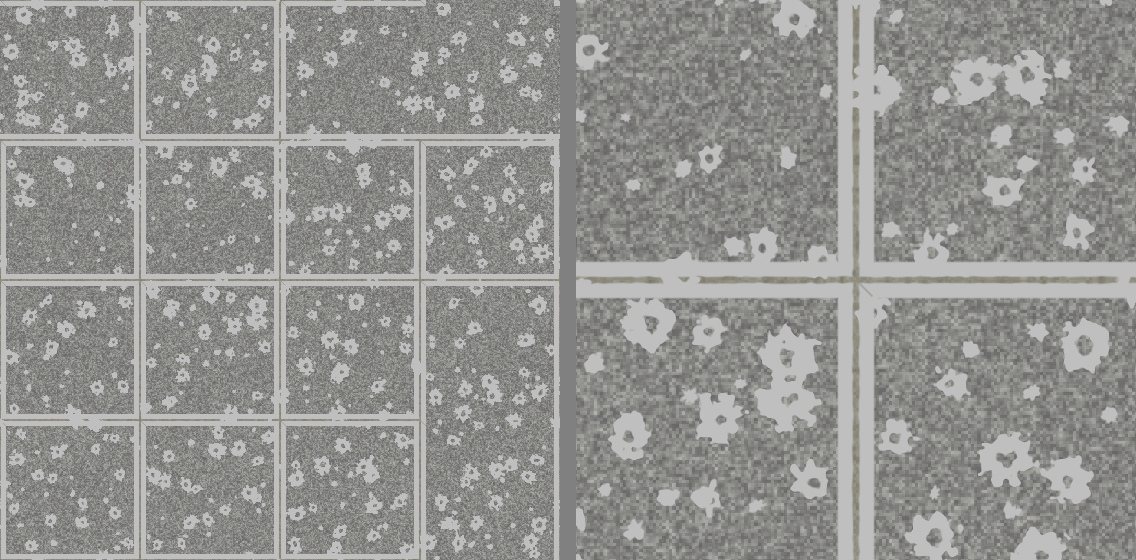
Left, the full canvas; right, a detail of the centre.
A three.js fragment shader for this texture:

```glsl
varying vec2 vUv;

const float TILES = 4.0;           // panels across and down
const float FRAME_HALF = 0.0432;   // in panel widths
const float GROOVE_HALF = 0.0075;
const float MITRE_HALF = 0.003;
const float SOFT = 0.0008;         // edge softness, in canvas widths
const float GRAIN = 512.0;         // speckles across the canvas
const float LARGE_GRID = 20.0;
const float SMALL_GRID = 28.0;
const float LARGE_CHANCE = 0.62;
const float SMALL_CHANCE = 0.42;
const vec2 LARGE_RADIUS = vec2(0.0085, 0.0165);
const vec2 SMALL_RADIUS = vec2(0.003, 0.0065);
const float HOLE = 0.3;            // share of the spot radius
const float NO_HOLE = -1.0;
const vec3 GROUND_DARK = vec3(0.405, 0.4, 0.4);
const vec3 GROUND_LIGHT = vec3(0.7, 0.705, 0.68);
const vec3 PALE = vec3(0.75);
const vec3 GROOVE = vec3(0.53, 0.52, 0.46);

float hash(vec2 p) {
  vec3 q = fract(p.xyx * 0.1031);
  q += dot(q, q.yzx + 33.33);
  return fract((q.x + q.y) * q.z);
}

float noise(vec2 p) {
  vec2 i = floor(p), f = fract(p);
  f = f * f * (3.0 - 2.0 * f);
  return mix(mix(hash(i), hash(i + vec2(1.0, 0.0)), f.x),
             mix(hash(i + vec2(0.0, 1.0)), hash(i + 1.0), f.x), f.y);
}

// Distance to the joints running along one axis; some are left open
// in the last row or column so that panels merge.
float jointDistance(float across, float along, float openLine) {
  float line = floor(across + 0.5);
  float wrapped = mod(line, TILES);
  float nearest = 1.0;
  for (int i = -1; i <= 1; i++) {
    float segment = floor(along) + float(i);
    bool isOpen = mod(segment, TILES) == TILES - 1.0
               && (wrapped == 0.0 || wrapped == openLine);
    float d = max(abs(across - line), abs(along - segment - 0.5) - 0.5);
    if (!isOpen) nearest = min(nearest, d);
  }
  return nearest;
}

// Scattered ragged spots, optionally hollow
float spots(vec2 uv, float grid, float chance, vec2 radii, float hole, float seed) {
  float ragged = 0.65 * (noise(uv * 190.0 + seed) - 0.5)
               + 0.35 * (noise(uv * 370.0 + seed) - 0.5);
  vec2 cell = floor(uv * grid);
  float cover = 0.0;
  for (int y = -1; y <= 1; y++) {
    for (int x = -1; x <= 1; x++) {
      vec2 id = cell + vec2(float(x), float(y));
      vec2 key = mod(id, grid) + seed;
      float cluster = 0.5 + noise(key * 0.35);
      if (hash(key + 91.7) > chance * cluster) continue;

      vec2 center = id + vec2(hash(key + 13.1), hash(key + 47.3));
      vec2 p = uv - center / grid;
      float turn = 6.2832 * hash(key + 71.9);
      p = mat2(cos(turn), -sin(turn), sin(turn), cos(turn)) * p;
      p.y *= 1.0 + 0.4 * hash(key + 29.5);

      float radius = mix(radii.x, radii.y, hash(key + 63.2));
      float soft = SOFT / radius;
      float lobes = 0.1 * cos(7.0 * atan(p.y, p.x + 0.00001) + turn);
      float rim = length(p) / radius + ragged + lobes;
      float core = length(p / radius - vec2(0.08, 0.0)) + 0.5 * ragged;
      float spot = 1.0 - smoothstep(1.0 - soft, 1.0 + soft, rim);
      spot *= smoothstep(hole - soft, hole + soft, core);
      cover = max(cover, spot);
    }
  }
  return cover;
}

void main() {
  vec2 panel = vUv * TILES;
  float soft = SOFT * TILES;

  // Speckled ground
  float speckle = 0.5 * hash(floor(vUv * GRAIN)) + 0.5 * noise(vUv * GRAIN * 0.6 + 17.0);
  speckle += 0.06 * (noise(vUv * 9.0) - 0.5);
  vec3 color = mix(GROUND_DARK, GROUND_LIGHT, pow(clamp(speckle, 0.0, 1.0), 1.3));

  // Pale frames with a mitre in the upper left corner
  float joint = min(jointDistance(panel.x, panel.y, 3.0),
                    jointDistance(panel.y, panel.x, 1.0));
  vec2 corner = vec2(fract(panel.x), 1.0 - fract(panel.y));
  float mitre = 1.0 - smoothstep(0.0, MITRE_HALF + soft, abs(corner.x - corner.y));
  mitre *= 1.0 - step(FRAME_HALF, max(corner.x, corner.y));
  vec3 frame = mix(PALE, GROOVE, 0.5 * mitre);
  color = mix(color, frame, 1.0 - smoothstep(FRAME_HALF - soft, FRAME_HALF + soft, joint));

  // Dirty grooves
  float wear = noise(vUv * 260.0 + 5.0);
  float grooveWidth = GROOVE_HALF * (0.75 + 0.5 * wear);
  float groove = 1.0 - smoothstep(grooveWidth - soft, grooveWidth + soft, joint);
  color = mix(color, GROOVE * (0.88 + 0.24 * speckle), groove * (0.75 + 0.25 * wear));

  // Spots grow over everything
  float large = spots(vUv, LARGE_GRID, LARGE_CHANCE, LARGE_RADIUS, HOLE, 3.0);
  float small = spots(vUv, SMALL_GRID, SMALL_CHANCE, SMALL_RADIUS, NO_HOLE, 150.0);
  color = mix(color, PALE, max(large, small));

  gl_FragColor = vec4(color, 1.0);
}
```
